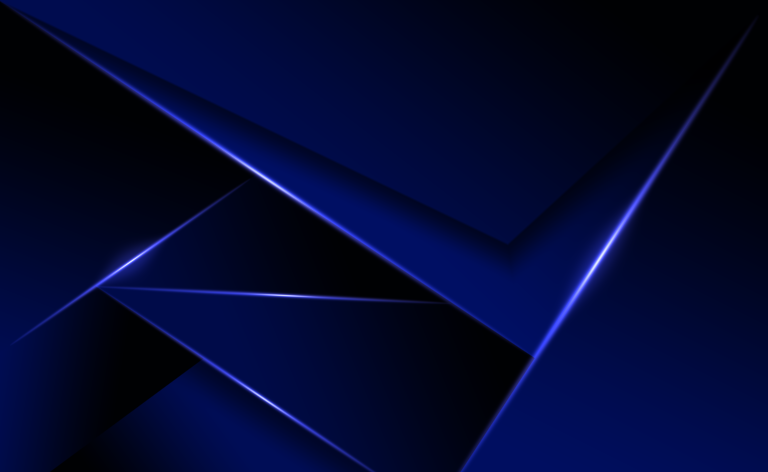
Give the GLSL for this background, as a Shadertoy shader.

```glsl
// Overlapping dark navy panels with soft shadows and glowing violet edge streaks.

const vec3 NAVY   = vec3(0.0, 0.055, 0.37);
const vec3 VIOLET = vec3(0.29, 0.29, 0.85);
const vec3 HOT    = vec3(0.55, 0.55, 0.40);

// Signed distance to the line a-b, positive on its left side.
float side(vec2 p, vec2 a, vec2 b) {
    vec2 dir = normalize(b - a);
    return dot(p - a, vec2(-dir.y, dir.x));
}

// Position of p along a-b: 0 at a, 1 at b.
float along(vec2 p, vec2 a, vec2 b) {
    vec2 ab = b - a;
    return dot(p - a, ab) / dot(ab, ab);
}

// Navy gradient from near black at a to the given level at b.
vec3 panel(vec2 p, vec2 a, vec2 b, float level) {
    float t = clamp(along(p, a, b), 0.0, 1.0);
    return NAVY * level * mix(t, smoothstep(0.0, 1.0, t), 0.5) + vec3(0.0, 0.002, 0.012);
}

// Antialiased coverage of the positive side of a distance.
float cover(float d, float aa) {
    return smoothstep(-aa, aa, d);
}

float bell(float x) {
    return exp(-x * x);
}

// Tapered light streak with a hot spot at peak and a lens-shaped halo.
vec3 streak(vec2 p, vec2 a, vec2 b, float peak, float width, float halo) {
    float t = along(p, a, b);
    float d = side(p, a, b);
    float taper = sqrt(max(4.0 * t * (1.0 - t), 0.0));
    float lineWidth = width * (0.35 + 0.65 * taper);
    float focus = bell((t - peak) / 0.30);
    float lensWidth = halo * bell((t - peak) / 0.13) + 0.0005;
    float beam = bell(d / lineWidth) * taper * (0.35 + 0.5 * focus);
    float lens = bell(d / lensWidth) * bell((t - peak) / 0.16) * step(0.001, halo);
    float core = bell(d / (0.45 * width)) * bell((t - peak) / 0.07);
    return VIOLET * (beam + 0.33 * lens) + HOT * core;
}

void mainImage(out vec4 fragColor, in vec2 fragCoord) {
    vec2 p = fragCoord / iResolution.y;
    float aa = 0.8 / iResolution.y;

    // Edge end points, in canvas heights
    vec2 diagStart = vec2(0.0, 0.998),    diagEnd = vec2(1.126, 0.246);
    vec2 rightTop = vec2(1.607, 0.968),   rightEnd = vec2(0.913, -0.096);
    vec2 wingStart = vec2(0.021, 0.268),  wingEnd = vec2(0.531, 0.622);
    vec2 corner = vec2(0.204, 0.393),     ridgeEnd = vec2(0.955, 0.357);
    vec2 lowerEnd = vec2(0.790, 0.0);
    vec2 flapTop = vec2(0.425, 0.236),    flapEnd = vec2(0.180, 0.055);
    vec2 foldTip = vec2(1.076, 0.482);

    // Distances to the panel edges
    float diagonal = side(p, diagStart, diagEnd);
    float rightEdge = side(p, rightTop, rightEnd);
    float wing = side(p, wingStart, wingEnd);
    float ridge = side(p, corner, ridgeEnd);
    float lower = side(p, corner, lowerEnd);
    float flap = side(p, flapTop, flapEnd);
    float fold = min(side(p, diagStart, foldTip), side(p, foldTip, rightTop));

    // Left side, above and below the wing
    vec3 col = panel(p, vec2(0.234, 0.766), vec2(0.0, 0.151), 0.92);
    vec3 inner = panel(p, vec2(0.70, 0.544), vec2(0.297, 0.384), 0.62);
    vec3 middle = panel(p, vec2(1.019, 0.321), vec2(0.552, 0.130), 0.74);
    vec3 leftLow = panel(p, vec2(0.255, 0.193), vec2(-0.021, 0.236), 0.88);
    vec3 flapCol = panel(p, vec2(0.191, 0.002), vec2(0.425, 0.172), 0.88);
    flapCol *= mix(0.45, 1.0, smoothstep(0.0, 0.09, -lower));
    leftLow = mix(leftLow, flapCol, cover(flap, aa));
    inner = mix(inner, middle, cover(-ridge, aa));
    inner = mix(inner, leftLow, cover(-lower, aa));
    col = mix(col, inner, cover(-wing, aa));

    // Large band, shaded by the folded sheet above it
    vec3 band = panel(p, vec2(1.486, 0.873), vec2(0.998, 0.363), 1.02);
    band *= mix(0.36, 1.0, smoothstep(-0.005, 0.075, -fold));
    col = mix(col, band, cover(diagonal, aa));
    vec3 sheet = panel(p, vec2(1.274, 1.0), vec2(0.849, 0.448), 0.80);
    col = mix(col, sheet, cover(fold, 2.0 * aa));

    // Right side
    vec3 rightCol = panel(p, vec2(1.571, 0.766), vec2(1.189, 0.002), 0.98);
    col = mix(col, rightCol, cover(rightEdge, aa));

    // Light along the edges
    col += streak(p, diagStart, diagEnd, 0.50, 0.0065, 0.0) * cover(-rightEdge, aa);
    col += streak(p, rightTop, rightEnd, 0.485, 0.0075, 0.026);
    col += streak(p, wingStart, wingEnd, 0.50, 0.0040, 0.024);
    col += streak(p, corner, ridgeEnd, 0.53, 0.0040, 0.0);
    col += streak(p, corner, lowerEnd + vec2(0.06, -0.04), 0.55, 0.0045, 0.0);

    fragColor = vec4(min(col, 1.0), 1.0);
}
```
